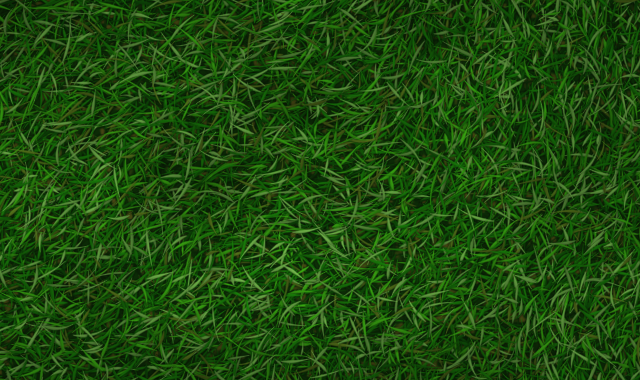
A Shadertoy shader for this texture:

```glsl
// A lawn seen from above: layers of thin, slightly bent, tapering grass blades.
// Each layer is a jittered grid; blades are gathered from the top layer down
// until the view is blocked, each casting a soft shadow on those below it.

// Sizes are in units of the canvas height.
const int LAYERS = 20;
const int BLADES_PER_CELL = 2;
const float CELL = 0.084;
const float JITTER = 0.3;
const vec2 HALF_LENGTH = vec2(0.2, 0.62) * CELL;
const vec2 HALF_WIDTH = vec2(0.0019, 0.0042);
const float BEND = 0.2;
const float EDGE_SOFTNESS = 0.0017;
const float SHADOW_REACH = 0.007;
const float SHADOW_STRENGTH = 0.15;
const float ANGLE_SPREAD = 1.5;
const float DRY_SHARE = 0.075;
const float EXPOSURE = 1.12;
const float BLOCKED = 0.05;

const vec3 SOIL = vec3(0.04, 0.14, 0.02);
const vec3 THATCH = vec3(0.23, 0.23, 0.06);
const vec3 SHADE_GREEN = vec3(0.04, 0.13, 0.02);
const vec3 DEEP_GREEN = vec3(0.04, 0.22, 0.02);
const vec3 MID_GREEN = vec3(0.065, 0.33, 0.025);
const vec3 BRIGHT_GREEN = vec3(0.15, 0.44, 0.045);
const vec3 PALE_GREEN = vec3(0.29, 0.46, 0.19);
const vec3 DRY_STRAW = vec3(0.23, 0.31, 0.07);

// Integer hash: four random values in 0..1 for a lattice point and a key.
vec4 hash4(ivec2 cell, int key) {
    uvec4 v = uvec4(ivec4(cell, key, 77)) * 1664525u + 1013904223u;
    v.x += v.y * v.w; v.y += v.z * v.x; v.z += v.x * v.y; v.w += v.y * v.z;
    v ^= v >> 16u;
    v.x += v.y * v.w; v.y += v.z * v.x; v.z += v.x * v.y; v.w += v.y * v.z;
    return vec4(v >> 8u) / 16777216.0;
}

float valueNoise(vec2 p, int seed) {
    ivec2 i = ivec2(floor(p));
    vec2 f = fract(p);
    f = f * f * (3.0 - 2.0 * f);
    float a = hash4(i, seed).x;
    float b = hash4(i + ivec2(1, 0), seed).x;
    float c = hash4(i + ivec2(0, 1), seed).x;
    float d = hash4(i + ivec2(1, 1), seed).x;
    return mix(mix(a, b, f.x), mix(c, d, f.x), f.y);
}

vec3 bladeColour(float tone, float dryness) {
    if (dryness < DRY_SHARE) return DRY_STRAW;
    if (tone < 0.03) return SHADE_GREEN;
    if (tone < 0.24) return DEEP_GREEN;
    if (tone < 0.6) return MID_GREEN;
    if (tone < 0.86) return BRIGHT_GREEN;
    return PALE_GREEN;
}

// Adds one blade beneath those gathered so far; p is relative to its middle.
void addBlade(inout vec3 colour, inout float visible, vec2 p, float halfLength,
              float angle, vec4 look, float depth, float soft) {
    // Position along (x) and across (y) the bent blade
    vec2 axis = vec2(cos(angle), sin(angle));
    vec2 q = vec2(dot(p, axis), dot(p, vec2(-axis.y, axis.x)));
    float t = q.x / halfLength;
    q.y -= BEND * (2.0 * look.y - 1.0) * halfLength * (t * t - 0.3);

    // Full width near the root, narrowing to the tip and briefly at the base
    float width = mix(HALF_WIDTH.x, HALF_WIDTH.y, look.x);
    width *= clamp(min(0.85 * (1.0 - t), 1.4 * (1.2 + t)), 0.08, 1.0);
    float side = abs(q.y) - width;
    float end = abs(q.x) - halfLength;
    if (side > SHADOW_REACH) return;

    float cover = 1.0 - smoothstep(-soft, soft, side);
    cover *= 1.0 - smoothstep(-soft, soft, end);
    float shadow = 1.0 - smoothstep(0.0, SHADOW_REACH, side);
    shadow *= 1.0 - smoothstep(-SHADOW_REACH, 0.0, end);

    // Lit more on one side of the rib and towards the tip
    float rib = clamp(q.y / width, -1.0, 1.0) * sign(axis.x);
    float light = (0.84 + 0.32 * fract(look.w * 16.0)) * (1.0 + 0.1 * rib);
    light *= 1.0 + 0.1 * t;
    float tone = look.z + 0.75 * (depth - 0.62);
    colour += visible * cover * light * bladeColour(tone, look.w);
    visible *= (1.0 - cover) * (1.0 - SHADOW_STRENGTH * shadow);
}

void mainImage(out vec4 fragColor, in vec2 fragCoord) {
    vec2 uv = fragCoord / iResolution.y;
    float soft = EDGE_SOFTNESS + 0.35 / iResolution.y;

    // Prevailing direction: shallow at the left, steeper rightwards
    float flow = 0.4 + 0.45 * uv.x + 1.2 * (valueNoise(uv * 2.5, 1001) - 0.5);

    vec3 colour = vec3(0.0);
    float visible = 1.0;
    for (int layer = 0; layer < LAYERS && visible > BLOCKED; layer++) {
        float depth = 1.0 - float(layer) / float(LAYERS - 1);
        vec2 grid = uv / CELL + fract(float(layer + 1) * vec2(0.7549, 0.5698));
        ivec2 corner = ivec2(floor(grid - 0.5));
        for (int n = 0; n < 4 * BLADES_PER_CELL; n++) {
            ivec2 cell = corner + ivec2(n & 1, (n >> 1) & 1);
            vec4 place = hash4(cell, layer * BLADES_PER_CELL + (n >> 2));
            vec2 middle = vec2(cell) + 0.5 + JITTER * (2.0 * place.xy - 1.0);
            vec2 p = (grid - middle) * CELL;
            float halfLength = mix(HALF_LENGTH.x, HALF_LENGTH.y, place.z);
            float reach = 1.06 * halfLength + soft;
            if (dot(p, p) > reach * reach) continue;
            vec4 look = fract(place * 4096.0);
            float turn = 2.0 * fract(place.w * 2.0) - 1.0;
            float angle = flow + ANGLE_SPREAD * turn * (0.5 + 0.5 * abs(turn));
            angle += place.w < 0.5 ? 3.14159 : 0.0;
            addBlade(colour, visible, p, halfLength, angle, look, depth, soft);
        }
    }

    // Ground with scraps of brown thatch
    float scraps = smoothstep(0.5, 0.95, valueNoise(uv * 70.0, 1002));
    colour += visible * mix(SOIL, THATCH, scraps);

    // Broad uneven light
    float patches = 0.88 + 0.28 * valueNoise(uv * 4.0, 1003);
    vec2 centred = fragCoord / iResolution.xy - 0.5;
    float falloff = 1.04 - 0.3 * dot(centred, centred);
    fragColor = vec4(colour * EXPOSURE * patches * falloff, 1.0);
}
```
